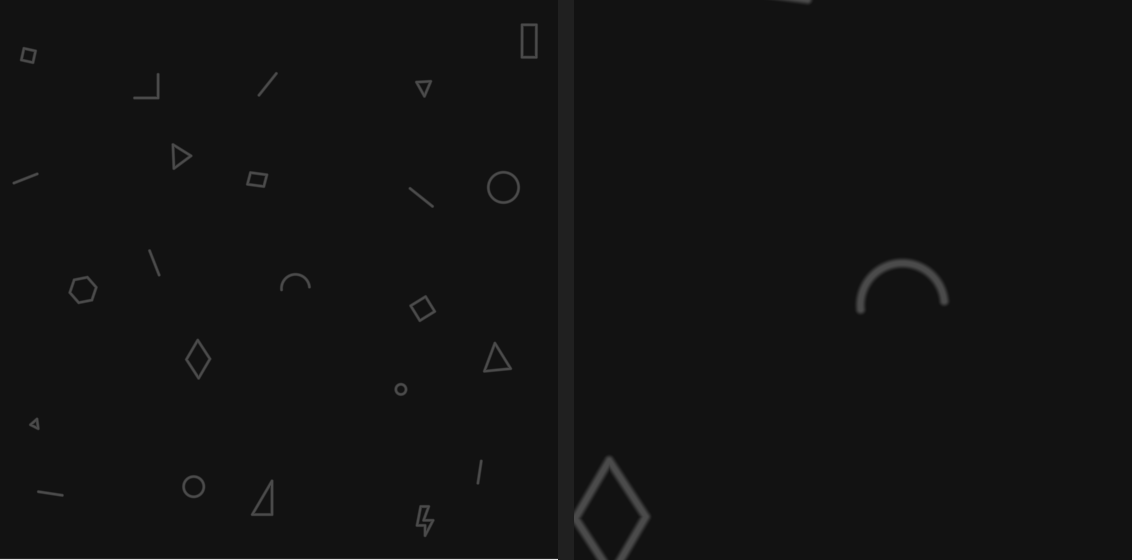
Left: the whole. Right: its middle third, enlarged.
Write a Shadertoy shader that draws this pattern.

```glsl
// Sparse thin grey outlines of small geometric shapes on a near-black ground.
// A 5 x 5 grid holds at most one jittered shape per cell, tilted by its kind;
// each is a distance function drawn as a soft stroke. A pale hairline ends it.

const float TAU = 6.2831853;

float hash(vec2 p) {
    return fract(sin(dot(p, vec2(127.1, 311.7))) * 43758.5453);
}

mat2 rotation(float angle) {
    float c = cos(angle), s = sin(angle);
    return mat2(c, s, -s, c);
}

float segment(vec2 p, vec2 a, vec2 b) {
    vec2 ab = b - a;
    return length(p - a - ab * clamp(dot(p - a, ab) / dot(ab, ab), 0.0, 1.0));
}

// Outline of a regular polygon scaled per axis; two sides make a line.
float polygon(vec2 p, int sides, vec2 radius, float start) {
    float d = 1.0;
    for (int i = 0; i < sides; i++) {
        float a = start + TAU * float(i) / float(sides);
        float b = a + TAU / float(sides);
        d = min(d, segment(p, radius * vec2(cos(a), sin(a)),
                              radius * vec2(cos(b), sin(b))));
    }
    return d;
}

float halfCircle(vec2 p, float radius) {
    return p.y > 0.0 ? abs(length(p) - radius)
                     : length(vec2(abs(p.x) - radius, p.y));
}

// Two legs meeting at the lower right.
float corner(vec2 p, vec2 size) {
    vec2 bend = vec2(size.x, -size.y);
    return min(segment(p, -size, bend), segment(p, bend, size));
}

float rightTriangle(vec2 p, vec2 size) {
    return min(corner(p, size), segment(p, -size, size));
}

float zigzagBolt(vec2 p, float size) {
    vec2 v[7] = vec2[7](vec2(-0.3, 1.0), vec2(0.25, 1.0), vec2(-0.1, 0.05),
                        vec2(0.55, 0.05), vec2(0.0, -1.0), vec2(0.0, -0.3),
                        vec2(-0.55, -0.3));
    float d = 1.0;
    for (int i = 0; i < 7; i++)
        d = min(d, segment(p, size * v[i], size * v[(i + 1) % 7]));
    return d;
}

// Distance to the outline belonging to one cell.
float shape(vec2 p, vec2 cell) {
    // A permutation of 0..24 spreads the kinds evenly over the grid.
    float kind = mod(7.0 * cell.x + 10.0 * cell.y, 25.0);
    float size = fract(0.618 * kind + 0.3);
    vec2 tilted = rotation(0.3 * (hash(cell + 1.3) - 0.5)) * p;

    // Lines fan out through all directions; triangles keep an upright side.
    if (kind < 6.0)
        return polygon(rotation(0.15 + kind * TAU / 12.0) * p, 2, vec2(mix(0.016, 0.026, sqrt(size))), 0.0);
    if (kind < 9.0)  return abs(length(p) - mix(0.009, 0.027, (kind - 6.0) / 2.0));
    if (kind < 10.0) return halfCircle(rotation(-0.1) * p, 0.025);
    if (kind < 14.0)
        return polygon(tilted, 3, vec2(0.85, 1.0) * mix(0.01, 0.032, (kind - 10.0) / 3.0), kind * TAU / 4.0);
    if (kind < 15.0) return rightTriangle(p, vec2(0.0176, 0.03));
    if (kind < 17.0)
        return polygon(rotation(0.8 * kind) * p, 4, vec2(mix(0.015, 0.022, kind - 15.0)), 0.0);
    if (kind < 18.0) return polygon(tilted, 4, vec2(0.021, 0.034), 0.0);
    if (kind < 19.0) return polygon(tilted, 4, vec2(0.018, 0.041), TAU / 8.0);
    if (kind < 20.0) return polygon(p, 4, vec2(0.021, 0.015), 0.6);
    if (kind < 21.0) return polygon(tilted, 6, vec2(0.024), 0.1);
    if (kind < 22.0) return zigzagBolt(p, 0.026);
    if (kind < 23.0) return corner(p, vec2(0.021));
    return 1.0;
}

void mainImage(out vec4 fragColor, in vec2 fragCoord) {
    vec2 uv = fragCoord / iResolution.y;
    vec2 cell = floor(uv * 5.0);
    vec2 jitter = vec2(hash(cell + 0.5), hash(cell + 6.1)) - 0.5;
    vec2 center = (cell + 0.5 + 0.6 * jitter) / 5.0;

    // Stroke of fixed half width with a soft edge.
    float d = shape(uv - center, cell);
    float soft = max(0.0018, 0.7 / iResolution.y);
    float stroke = 1.0 - smoothstep(0.0024 - soft, 0.0024 + soft, d);

    vec3 ground = vec3(0.071);
    vec3 line = vec3(0.295);
    vec3 color = mix(ground, line, stroke);

    // Pale hairline along the bottom edge.
    float hairline = clamp(0.5 + (0.00195 - uv.y) * iResolution.y, 0.0, 1.0);
    color = mix(color, vec3(0.9), hairline);

    fragColor = vec4(color, 1.0);
}
```
